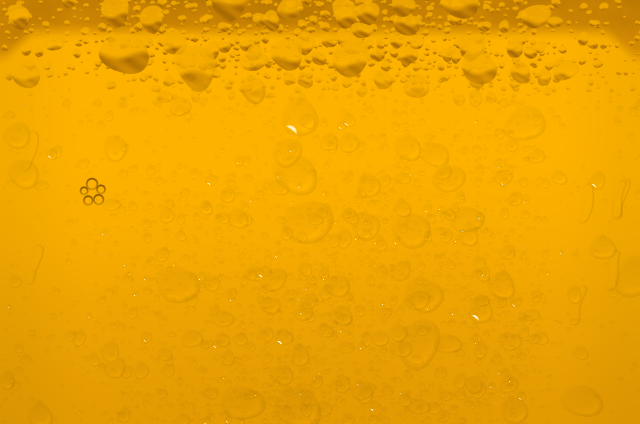
This texture is drawn by a Shadertoy shader. Its source:

```glsl
// Condensation drops on a glass of amber liquid below a dark, soft-edged band.
// Jittered cells scatter wobbly drops, painted from the finest to the largest layer;
// drops near the band refract it as dark crescents, lower ones get faint relief.
#define LAYERS 5
#define FINEST_CELLS 60.0
#define LAYER_RATIO 0.6
#define BAND_Y 0.925
#define RELIEF 0.065
#define AMBER vec3(0.995, 0.70, 0.0)
#define HONEY vec3(0.89, 0.605, 0.01)
#define BAND_COLOR vec3(0.775, 0.505, 0.01)
#define BROWN vec3(0.62, 0.385, 0.015)
#define GLINT vec3(1.0, 0.95, 0.78)

float hash(vec2 p) {
    vec3 v = fract(p.xyx * vec3(0.1031, 0.1030, 0.0973));
    v += dot(v, v.yzx + 33.33);
    return fract((v.x + v.y) * v.z);
}

// Smooth layered sines, about -1 to 1
float waves(vec2 p) {
    float sum = 0.0, amp = 0.5;
    for (int i = 0; i < 4; i++) {
        sum += amp * sin(p.x + 1.7 * sin(p.y * 0.8)) * cos(p.y - 0.6 * p.x);
        p = mat2(1.2, 1.5, -1.5, 1.2) * p + 2.3;
        amp *= 0.55;
    }
    return sum;
}

vec3 backdrop(vec2 p, float across) {
    vec3 color = mix(HONEY, AMBER, smoothstep(-0.05, 0.68, p.y + 0.04 * waves(p * 3.0)));
    float side = abs(across - 0.5) * 2.0;
    color *= 1.0 - 0.04 * smoothstep(0.7, 1.0, side);
    float edge = BAND_Y - 0.06 * smoothstep(0.88, 1.0, side);
    float band = smoothstep(edge - 0.025, edge + 0.025, p.y);
    vec3 stain = BAND_COLOR * (1.0 + 0.07 * waves(p * vec2(14.0, 22.0)) - 0.6 * (p.y - 0.95));
    return mix(color, stain, band);
}

// Chance that a cell at p holds a drop
float density(vec2 p, float across) {
    float middle = smoothstep(0.06, 0.3, across) * smoothstep(0.9, 0.78, across);
    float top = smoothstep(0.72, 0.86, p.y);
    float low = mix(0.75, 0.4, smoothstep(0.3, 0.75, p.y));
    float clump = 0.85 + 0.7 * waves(p * 7.0);
    return mix(0.1, low, middle) * clump + 0.36 * top * mix(0.5, 1.0, middle);
}

// Nearest drop: xy = place within it, z = outline distance (1 on the edge), w = seed
vec4 nearestDrop(vec2 p, float cells, float aspect, out float radius) {
    vec4 best = vec4(0.0, 0.0, 9.0, 0.0);
    vec2 home = floor(p * cells);
    radius = 1.0;
    for (int j = -1; j <= 1; j++)
    for (int i = -1; i <= 1; i++) {
        vec2 id = home + vec2(i, j);
        vec2 key = id + cells * 3.7 + 50.0;
        float seed = hash(key);
        vec2 jitter = vec2(hash(key + 17.3), hash(key + 41.9)) - 0.5;
        vec2 center = (id + 0.5 + 0.6 * jitter) / cells;
        if (hash(key + 73.1) > 0.85 * density(center, center.x / aspect)) continue;
        float size = mix(0.18, 0.45, pow(hash(key + 9.7), 1.4)) / cells;
        vec2 q = (p - center) / size;
        float taper = (seed - 0.5) * 0.4 + 0.18 * smoothstep(0.7, 0.9, center.y);
        vec2 s = q * vec2(1.0 - taper * q.y * 0.6, mix(0.85, 1.3, hash(key + 5.1)));
        float angle = atan(s.y, s.x);
        float wobble = 0.09 * sin(2.0 * angle + seed * 40.0) + 0.05 * sin(3.0 * angle + seed * 90.0);
        float d = length(s) * (1.0 + wobble);
        if (d < best.z) {
            best = vec4(q, d, seed);
            radius = size;
        }
    }
    return best;
}

vec3 paintDrop(vec3 color, vec4 drop, float radius, float y, float pixel) {
    vec2 q = drop.xy;
    float d = drop.z, soft = pixel / radius;
    float inside = smoothstep(1.0 + soft, 1.0 - soft, d);
    float top = smoothstep(0.72, 0.88, y);
    // Faint relief: shaded upper body, lit lower belly, dark lower rim
    float rim = smoothstep(0.62, 0.97, d);
    float facing = dot(q, normalize(vec2(0.5, -1.0)));
    float tone = -0.3 - 0.4 * q.y - rim * (0.35 + 0.75 * facing);
    tone += 0.8 * smoothstep(0.3, 0.0, abs(d - 0.7)) * max(facing, 0.0);
    vec3 body = mix(color, AMBER * 0.98, 0.8 * top) * (1.0 + RELIEF * tone * (1.0 - 0.5 * top));
    // Dark crescent refracted from the band
    float level = q.y + mix(0.05, 0.55, fract(drop.w * 7.0)) + 0.13 * sin(q.x * 3.0 + drop.w * 30.0);
    float crescent = smoothstep(0.16 + soft, -0.16 - soft, level) * top;
    vec3 shade = mix(BROWN, BAND_COLOR, 0.45 + 0.4 * sin(q.x * 5.0 + q.y * 7.0 + drop.w * 20.0));
    body = mix(body, shade, crescent * 0.9);
    // Rare slanted glint on the lower left
    vec2 g = mat2(0.8, 0.6, -0.6, 0.8) * (q + vec2(0.35, 0.55));
    float streak = smoothstep(1.2, 0.5, length(g * vec2(3.0, 10.0) + vec2(0.0, g.x * g.x * 9.0)));
    body = mix(body, GLINT, streak * step(0.94, fract(drop.w * 23.0)) * (1.0 - top));
    return mix(color, body, inside);
}

void mainImage(out vec4 fragColor, in vec2 fragCoord) {
    vec2 p = fragCoord / iResolution.y;
    float aspect = iResolution.x / iResolution.y, pixel = 0.8 / iResolution.y;
    vec3 color = backdrop(p, p.x / aspect);
    // Faint drips along both sides
    for (int i = 0; i < 7; i++) {
        float k = float(i), h = hash(vec2(k, 8.0));
        float x = aspect * (i < 2 ? 0.04 + 0.08 * h : 0.87 + 0.12 * h);
        vec2 q = p - vec2(x, 0.2 + 0.55 * hash(vec2(k, 3.0)));
        q.x -= 0.2 * q.y + 0.004 * sin(q.y * 60.0 + k);
        q.y -= clamp(q.y, -0.035, 0.035);
        float d = length(q) - 0.011;
        color *= 1.0 - 0.07 * smoothstep(0.004, 0.0, abs(d)) * (0.6 + 40.0 * q.x);
    }
    float cells = FINEST_CELLS, radius;
    for (int i = 0; i < LAYERS; i++) {
        vec4 drop = nearestDrop(p, cells, aspect, radius);
        color = paintDrop(color, drop, radius, p.y, pixel);
        cells *= LAYER_RATIO;
    }
    // Small cluster of dark-rimmed bubbles
    for (int i = 0; i < 5; i++) {
        float k = float(i), a = k * 1.257 + 0.4;
        vec2 q = p - vec2(0.145 * aspect, 0.545) - 0.021 * vec2(cos(a), sin(a));
        float size = 0.008 + 0.005 * hash(vec2(k, 6.0)), d = length(q);
        float ring = smoothstep(0.004, 0.0, abs(d - size)) * (0.65 + 0.3 * q.y / size);
        color = mix(color, BROWN * 0.8, clamp(ring, 0.0, 1.0));
    }
    fragColor = vec4(color, 1.0);
}
```
